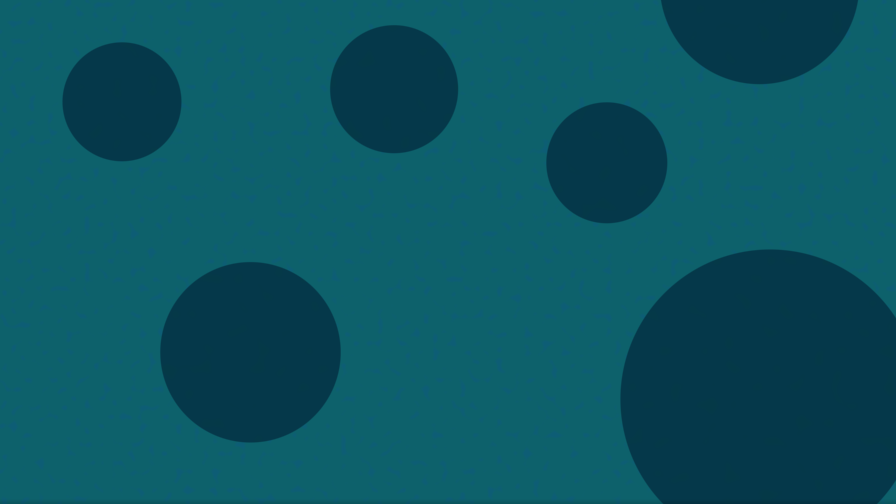
Write a Shadertoy shader that draws this background.

```glsl
// Dark navy discs scattered over a flat teal field.
// Discs are distance functions merged in a loop; gradient noise adds faint
// blue flecks to the field and a slight green drift to the discs.

const vec3 TEAL = vec3(0.050, 0.380, 0.420);
const vec3 FLECK_BLUE = vec3(0.050, 0.360, 0.475);
const vec3 NAVY = vec3(0.020, 0.220, 0.290);
const vec3 NAVY_GREEN = vec3(0.020, 0.230, 0.260);

const float FLECK_SCALE = 55.0;   // noise cells per canvas height
const float DRIFT_SCALE = 28.0;
const float EDGE_WIDTH = 0.0035;  // softness of the disc rims
const float BASE_SHADE = 0.12;    // darkening along the bottom edge
const float BASE_HEIGHT = 0.012;

// Centre x, centre y, radius, in units of canvas height
const int DISC_COUNT = 6;
const vec3 DISCS[DISC_COUNT] = vec3[DISC_COUNT](
    vec3(0.242, 0.798, 0.118),
    vec3(0.782, 0.823, 0.127),
    vec3(1.204, 0.677, 0.120),
    vec3(1.507, 1.031, 0.198),
    vec3(0.497, 0.301, 0.179),
    vec3(1.528, 0.208, 0.297)
);

// Pseudo-random unit gradient for a lattice point
vec2 hashGradient(vec2 cell) {
    vec3 p = fract(cell.xyx * vec3(0.1031, 0.1030, 0.0973));
    p += dot(p, p.yzx + 33.33);
    float angle = 6.2832 * fract((p.x + p.y) * p.z);
    return vec2(cos(angle), sin(angle));
}

float gradientNoise(vec2 p) {
    vec2 cell = floor(p);
    vec2 f = p - cell;
    vec2 blend = f * f * f * (f * (f * 6.0 - 15.0) + 10.0);
    vec2 right = vec2(1.0, 0.0);
    vec2 up = vec2(0.0, 1.0);
    float a = dot(hashGradient(cell), f);
    float b = dot(hashGradient(cell + right), f - right);
    float c = dot(hashGradient(cell + up), f - up);
    float d = dot(hashGradient(cell + 1.0), f - 1.0);
    return mix(mix(a, b, blend.x), mix(c, d, blend.x), blend.y);
}

// Signed distance to the nearest disc
float discDistance(vec2 p) {
    float nearest = 10.0;
    for (int i = 0; i < DISC_COUNT; i++) {
        nearest = min(nearest, length(p - DISCS[i].xy) - DISCS[i].z);
    }
    return nearest;
}

void mainImage(out vec4 fragColor, in vec2 fragCoord) {
    vec2 p = fragCoord / iResolution.y;
    // Keep the layout proportional on other aspect ratios
    p.x *= (16.0 / 9.0) * iResolution.y / iResolution.x;

    // Teal field with sparse blue flecks
    float fleck = smoothstep(0.15, 0.50, gradientNoise(p * FLECK_SCALE));
    vec3 field = mix(TEAL, FLECK_BLUE, 0.7 * fleck);

    // Navy discs with a faint tint
    float drift = smoothstep(0.20, 0.55, gradientNoise(p * DRIFT_SCALE + 17.0));
    vec3 disc = mix(NAVY, NAVY_GREEN, 0.4 * drift);

    float rim = max(EDGE_WIDTH, 1.0 / iResolution.y) * 0.5;
    float cover = 1.0 - smoothstep(-rim, rim, discDistance(p));
    vec3 color = mix(field, disc, cover);

    // Thin shade at the bottom edge
    color *= 1.0 - BASE_SHADE * (1.0 - smoothstep(0.0, BASE_HEIGHT, p.y));

    fragColor = vec4(color, 1.0);
}
```
